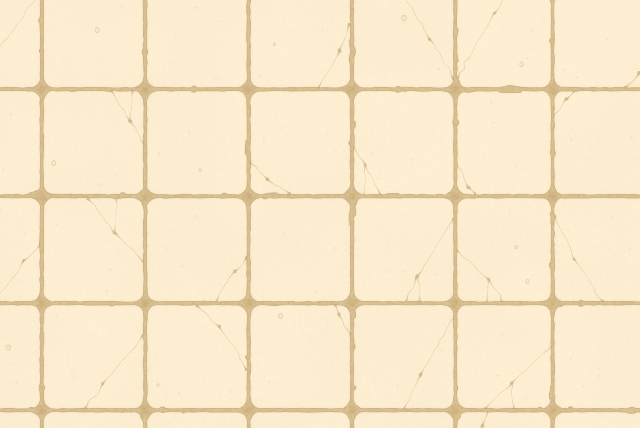
Write a WebGL 2 fragment shader that draws this texture.

```glsl
#version 300 es
// Cream ceramic tiles with rounded corners, tan grout, hairline cracks and small pits.
precision highp float;
uniform vec2 u_resolution;
out vec4 outColor;

const vec3 CREAM = vec3(0.992, 0.932, 0.822);
const vec3 HALO = vec3(0.92, 0.86, 0.73);
const vec3 GROUT = vec3(0.85, 0.745, 0.555);
const vec3 RIM = vec3(0.71, 0.60, 0.41);
const vec3 CRACK = vec3(0.82, 0.71, 0.51);

// Lengths are fractions of the canvas height.
const vec2 PITCH = vec2(0.2416, 0.25);
const vec2 ORIGIN = vec2(0.0977, 0.0415);
const float GAP = 0.0038;
const float CORNER = 0.024;

float hash(vec2 p) {
  return fract(sin(dot(p, vec2(127.1, 311.7))) * 43758.5453);
}

float noise(vec2 p) {
  vec2 i = floor(p), f = fract(p);
  f = f * f * (3.0 - 2.0 * f);
  return mix(mix(hash(i), hash(i + vec2(1, 0)), f.x),
             mix(hash(i + vec2(0, 1)), hash(i + vec2(1, 1)), f.x), f.y);
}

float roundedBox(vec2 p, vec2 halfSize, float radius) {
  vec2 d = abs(p) - halfSize + radius;
  return length(max(d, 0.0)) + min(max(d.x, d.y), 0.0) - radius;
}

float coverage(float d, float soft) {
  return 1.0 - smoothstep(-soft, soft, d);
}

// Position along the segment in x, distance to it in y.
vec2 segment(vec2 p, vec2 a, vec2 b) {
  vec2 ab = b - a;
  float t = clamp(dot(p - a, ab) / dot(ab, ab), 0.0, 1.0);
  return vec2(t, length(p - a - ab * t));
}

// Hairline that flares into a small wedge at both ends.
float hairline(vec2 p, vec2 a, vec2 b, float soft) {
  vec2 s = segment(p, a, b);
  float nearEnd = min(s.x, 1.0 - s.x) * length(b - a);
  float width = 0.0005 + 0.0035 * exp(-nearEnd * 190.0);
  float strength = 0.5 + 0.4 * exp(-nearEnd * 50.0);
  return coverage(s.y - width, soft) * strength;
}

// A crack cutting off one corner of a tile, bent at a knot that may branch.
float crack(vec2 q, vec2 id, vec2 halfSize, float soft) {
  if (hash(id + 3.7) < 0.36) return 0.0;
  vec2 side = vec2(hash(id + 8.1) < 0.6 ? 1.0 : -1.0, hash(id + 5.3) < 0.3 ? 1.0 : -1.0);
  vec2 c = halfSize - q * side;
  float reach = mix(0.04, 0.20, pow(hash(id + 1.9), 1.3));
  vec2 a = vec2(reach * mix(0.6, 1.0, hash(id + 2.6)), 0.0);
  vec2 b = vec2(0.0, min(reach * mix(0.7, 1.4, hash(id + 4.4)), 0.22));
  vec2 knot = mix(a, b, mix(0.25, 0.7, hash(id + 6.2))) + reach * 0.09 * (hash(id + 7.5) - 0.5);
  vec2 wobble = vec2(noise(c * 55.0 + id * 9.0), noise(c * 55.0 + id * 7.0 + 31.0)) - 0.5;
  c += wobble * 0.007;
  float amount = max(hairline(c, a, knot, soft), hairline(c, knot, b, soft));
  if (hash(id + 9.3) > 0.68) {
    vec2 foot = vec2(knot.x * 0.93, 0.0);
    amount = max(amount, hairline(c, knot, foot, soft) * 0.8);
  }
  return amount;
}

// Small pits: x is the outline, y the filling.
vec2 pit(vec2 q, vec2 id, float soft) {
  vec2 center = (vec2(hash(id + 11.3), hash(id + 13.7)) - 0.5) * PITCH * 0.8;
  float big = step(0.86, hash(id + 17.1));
  float radius = mix(0.0018, 0.0055, big * hash(id + 19.9));
  float d = length((q - center) * vec2(1.0, 0.85)) - radius;
  float strength = mix(0.22, 0.65, big);
  return vec2(coverage(abs(d) - 0.0006, soft), coverage(d, soft) * 0.5) * strength;
}

void main() {
  vec2 p = gl_FragCoord.xy / u_resolution.y;
  float px = 1.0 / u_resolution.y;
  float soft = px * 0.75;

  // Grid, with the last column slightly narrower
  vec2 g = p - ORIGIN;
  g.x += max(g.x - 4.0 * PITCH.x, 0.0) * 0.064;
  vec2 id = floor(g / PITCH);
  vec2 q = g - (id + 0.5) * PITCH;
  vec2 halfSize = PITCH * 0.5 - GAP;

  // Uneven tile edge with occasional chips
  float d = roundedBox(q, halfSize, CORNER);
  d += (noise(p * 75.0) - 0.5) * 0.0022;
  d += 0.0045 * smoothstep(0.80, 1.0, noise(p * 42.0 + 17.0));

  // Tile face with mottling and fine grain
  vec3 color = CREAM + 0.010 * (noise(p * 9.0) - 0.5);
  color += 0.016 * (noise(p * 310.0) - 0.5);
  color = mix(color, HALO, 0.55 * exp(min(d, 0.0) * 420.0));

  // Wear
  for (int i = 0; i < 3; i++) {
    vec2 marks = pit(q, id + float(i) * 23.0, soft);
    color = mix(color, HALO, marks.y);
    color = mix(color, CRACK, marks.x);
  }
  color = mix(color, CRACK, crack(q, id, halfSize, soft));

  // Grout, darker along its rims and at the crossings
  vec2 toLine = PITCH * 0.5 - abs(q);
  vec3 grout = GROUT + 0.05 * (noise(p * 240.0) - 0.5);
  grout -= 0.05 * exp(-dot(toLine, toLine) * 9000.0);
  color = mix(color, grout, coverage(-d, soft));
  color = mix(color, RIM, 0.7 * coverage(abs(d) - 0.0006, soft));
  outColor = vec4(color, 1.0);
}
```
